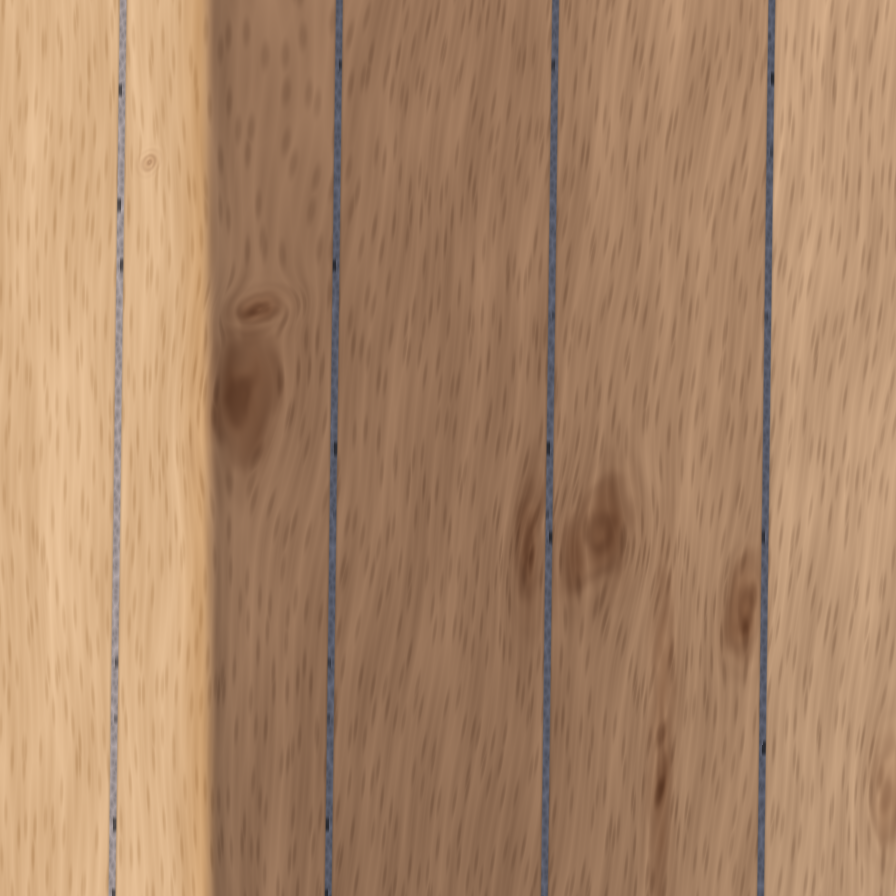
Reproduce this texture procedurally as a Shadertoy shader.

```glsl
vec2 hash2(vec2 p) {
    p = vec2(dot(p, vec2(127.1, 311.7)), dot(p, vec2(269.5, 183.3)));
    return fract(sin(p) * 43758.5);
}

// Distance to the nearest scattered point
float cells(vec2 p) {
    vec2 cell = floor(p), f = fract(p);
    float nearest = 2.0;
    for (int j = -1; j <= 1; j++)
        for (int i = -1; i <= 1; i++) {
            vec2 o = vec2(i, j);
            nearest = min(nearest, length(o + hash2(cell + o) - f));
        }
    return nearest;
}

float waves(vec2 p) {
    float sum = 0.0, amp = 0.5;
    for (int i = 0; i < 4; i++) {
        sum += amp * sin(p.x + 1.7 * sin(p.y + float(i)));
        p = mat2(1.7, 0.3, -0.4, 1.6) * p + 2.3;
        amp *= 0.6;
    }
    return sum;
}

// Knots and stains: centre, then radii
const vec4 knots[8] = vec4[8](
    vec4(0.275, 0.560, 0.042, 0.085), vec4(0.167, 0.819, 0.009, 0.011),
    vec4(0.592, 0.390, 0.018, 0.080), vec4(0.670, 0.400, 0.045, 0.065),
    vec4(0.738, 0.170, 0.014, 0.190), vec4(0.832, 0.320, 0.024, 0.060),
    vec4(0.990, 0.120, 0.022, 0.070), vec4(0.290, 0.655, 0.030, 0.020));

void mainImage(out vec4 fragColor, in vec2 fragCoord) {
    vec2 uv = fragCoord / iResolution.xy;
    float aa = 1.0 / iResolution.x;

    // Slightly slanted boards
    float across = (uv.x - 0.125 - 0.0125 * uv.y) / 0.2413;
    float board = floor(across);
    float seamDist = abs(fract(across + 0.5) - 0.5) * 0.2413;
    float shadow = smoothstep(0.225, 0.245, uv.x + 0.004 * uv.y);

    // Grain leans within the shadow and bends around the knots
    vec2 grain = uv;
    grain.x -= 0.11 * uv.y * smoothstep(0.2, 0.45, uv.x);
    grain.x += 0.004 * sin(uv.y * 7.0 + board * 2.0) + 0.002 * sin(uv.y * 17.0 + uv.x * 25.0);
    float stain = 0.0, rings = 0.0;
    for (int i = 0; i < 8; i++) {
        vec2 d = (uv - knots[i].xy) / knots[i].zw;
        d.x -= 0.3 * d.y;
        float ragged = length(d) + 0.25 * waves(uv * vec2(65.0, 24.0));
        float fall = exp(-1.3 * ragged * ragged);
        grain.x -= 0.65 * d.x * knots[i].z * exp(-0.6 * dot(d, d));
        stain = max(stain, fall);
        rings += sin(ragged * 10.0) * exp(-0.8 * dot(d, d));
    }
    grain.x += board * 3.7;

    // Fibres, short pores and broad bands
    float fibre = cells(grain * vec2(145.0, 7.0)) - 0.45;
    float pore = smoothstep(0.32, 0.05, cells(grain * vec2(105.0, 13.0) + 9.0));
    float streak = cells(grain * vec2(42.0, 2.5) + 4.0) - 0.45;
    float band = waves(grain * vec2(48.0, 3.0) + board);

    // Sunlit wood on the left, shaded wood brightening to the right
    vec3 sunlit = mix(vec3(0.84, 0.69, 0.53), vec3(0.80, 0.63, 0.45),
                      smoothstep(0.19, 0.23, uv.x));
    vec3 shaded = mix(vec3(0.565, 0.43, 0.33), vec3(0.65, 0.51, 0.395),
                      smoothstep(0.58, 0.84, uv.x + 0.06 * uv.y));
    shaded = mix(shaded, vec3(0.725, 0.585, 0.46), step(3.0, board));
    shaded *= 0.97 + 0.07 * uv.y;
    shaded *= 1.0 - 0.10 * exp(-abs(uv.x - 0.245) * 60.0);
    vec3 color = mix(sunlit, shaded, shadow);

    float tone = 0.12 * fibre + 0.13 * streak + 0.025 * band - 0.11 * pore;
    color *= 1.03 + tone * mix(vec3(0.6, 0.8, 1.1), vec3(0.95, 1.1, 1.2), shadow);
    color *= 1.0 - 0.06 * rings * vec3(0.9, 1.1, 1.2);
    float stainDepth = stain * clamp(0.65 - 0.6 * streak - 0.5 * fibre + 0.2 * pore, 0.2, 1.0);
    color *= 1.0 - stainDepth * vec3(0.34, 0.46, 0.54);

    // Blue-grey seams with worn flecks and a soft edge
    vec3 seamColor = mix(vec3(0.60, 0.56, 0.56), vec3(0.33, 0.34, 0.39), shadow);
    seamColor *= 0.9 + 0.3 * cells(uv * vec2(180.0, 90.0));
    seamColor *= 1.0 - 0.5 * smoothstep(0.16, 0.05, cells(vec2(board, uv.y * 14.0)));
    color *= 1.0 - 0.16 * smoothstep(0.007, 0.003, seamDist);
    color = mix(color, seamColor, smoothstep(0.0038 + aa, 0.0038 - aa, seamDist));

    fragColor = vec4(clamp(color, 0.0, 1.0), 1.0);
}
```
